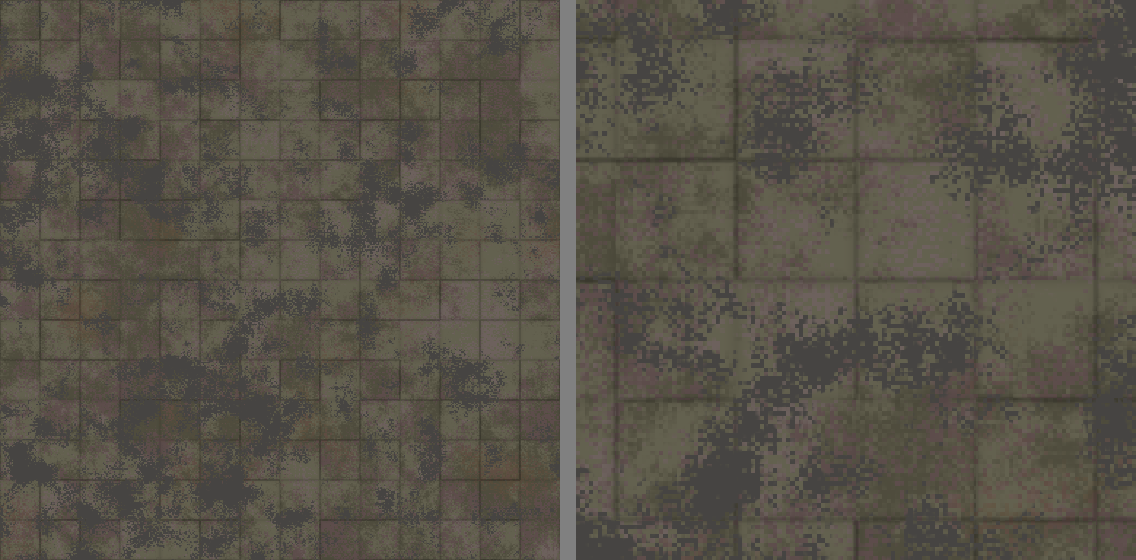
Left, the full canvas; right, a detail of the centre.
Reproduce this texture procedurally as a Shadertoy shader.

```glsl
// Draws a grimy, soot-stained floor of 14 by 14 square stone tiles with faint joints.

float hash(vec2 p) {
    return fract(sin(dot(p, vec2(127.1, 311.7))) * 43758.545);
}

float noise(vec2 p) {
    vec2 i = floor(p), f = fract(p);
    f = f * f * (3.0 - 2.0 * f);
    return mix(mix(hash(i), hash(i + vec2(1, 0)), f.x),
               mix(hash(i + vec2(0, 1)), hash(i + vec2(1, 1)), f.x), f.y);
}

float fbm(vec2 p) {
    float sum = 0.0, amp = 0.5;
    for (int i = 0; i < 5; i++) {
        sum += amp * noise(p);
        p = mat2(1.6, 1.2, -1.2, 1.6) * p + 7.3;
        amp *= 0.52;
    }
    return sum - 0.5;
}

// Soft round patch, 1 at its centre
float patchAt(vec2 uv, vec2 centre, vec2 size) {
    vec2 d = (uv - centre) / size;
    return exp(-dot(d, d));
}

// Thin curved marks along the level lines of a warped noise
float scratches(vec2 uv, float seed) {
    vec2 q = uv * 5.0 + seed + 0.5 * fbm(uv * 9.0 + seed);
    float line = 1.0 - smoothstep(0.0, 0.035, abs(noise(q) - 0.5));
    return line * smoothstep(0.53, 0.75, noise(uv * 8.0 + seed * 2.0));
}

void mainImage(out vec4 fragColor, in vec2 fragCoord) {
    vec2 uv = fragCoord / iResolution.xy;
    vec2 p = uv * 14.0;
    vec2 tile = floor(p);

    // Fine speckle in three independent layers
    vec2 cell = floor(uv * 384.0);
    float grainA = hash(cell + 3.1) - 0.5;
    float grainB = hash(cell + 51.7) - 0.5;
    float grainC = hash(cell + 97.3) - 0.5;

    // Stone tone: broad clouds, and a pattern that breaks at each tile
    vec2 offset = 40.0 * vec2(hash(tile + 11.0), hash(tile + 23.0));
    float tileTone = hash(tile + 5.0) - 0.5;
    float tone = 0.53 + 0.9 * fbm(uv * 8.0 + 2.0) + 0.7 * fbm(p * 1.3 + offset)
               + 0.6 * fbm(uv * 60.0) + 0.2 * tileTone + 0.28 * grainA;

    vec3 color = mix(vec3(0.31, 0.30, 0.24), vec3(0.39, 0.38, 0.31),
                     smoothstep(0.28, 0.68, tone));

    // Mauve flecks, paler where the stone is light
    vec3 mauve = mix(vec3(0.37, 0.30, 0.30), vec3(0.43, 0.38, 0.37),
                     smoothstep(0.5, 0.8, tone));
    float fleck = 0.7 * fbm(uv * 45.0 + 31.0) + 0.5 * fbm(p * 0.9 + offset.yx) + 0.5 * grainB;
    color = mix(color, mauve, 0.9 * smoothstep(0.04, 0.16, fleck));

    // Sparse rust
    float rust = smoothstep(0.15, 0.32, fbm(uv * 7.0 + 63.0) + 0.25 * grainB);
    color = mix(color, vec3(0.38, 0.30, 0.22), 0.5 * rust);

    // Joints of uneven strength, with a soft dirty margin
    vec2 edge = abs(fract(p - 0.5) - 0.5);
    vec2 joint = 1.0 - smoothstep(vec2(0.008), vec2(0.035), edge);
    vec2 id = floor(p + 0.5);
    float jointX = joint.x * hash(vec2(id.x, tile.y) + 71.0);
    float jointY = joint.y * hash(vec2(tile.x, id.y) + 83.0);
    color *= 1.0 - 0.24 * max(jointX, jointY);
    color *= 1.0 - 0.05 * (1.0 - smoothstep(0.0, 0.12, min(edge.x, edge.y)));

    // Soot: large stains broken up by noise and speckle, plus curved marks
    float stain = patchAt(uv, vec2(0.77, 0.88), vec2(0.10, 0.13))
                + patchAt(uv, vec2(0.35, 0.34), vec2(0.11, 0.17))
                + 0.8 * patchAt(uv, vec2(0.42, 0.13), vec2(0.12, 0.09))
                + 0.7 * patchAt(uv, vec2(0.04, 0.62), vec2(0.08, 0.06))
                + 0.6 * patchAt(uv, vec2(0.82, 0.10), vec2(0.12, 0.12));
    float soot = 0.8 * fbm(uv * 6.0 + 17.0) + 1.1 * fbm(uv * 26.0 + 9.0)
               + 0.32 * grainC + 0.21 * stain - 0.03 - 0.06 * tileTone;
    soot += 0.15 * max(scratches(uv, 4.0), scratches(uv, 19.0));
    color = mix(color, vec3(0.275, 0.268, 0.258), smoothstep(0.12, 0.2, soot));

    fragColor = vec4(color, 1.0);
}
```
